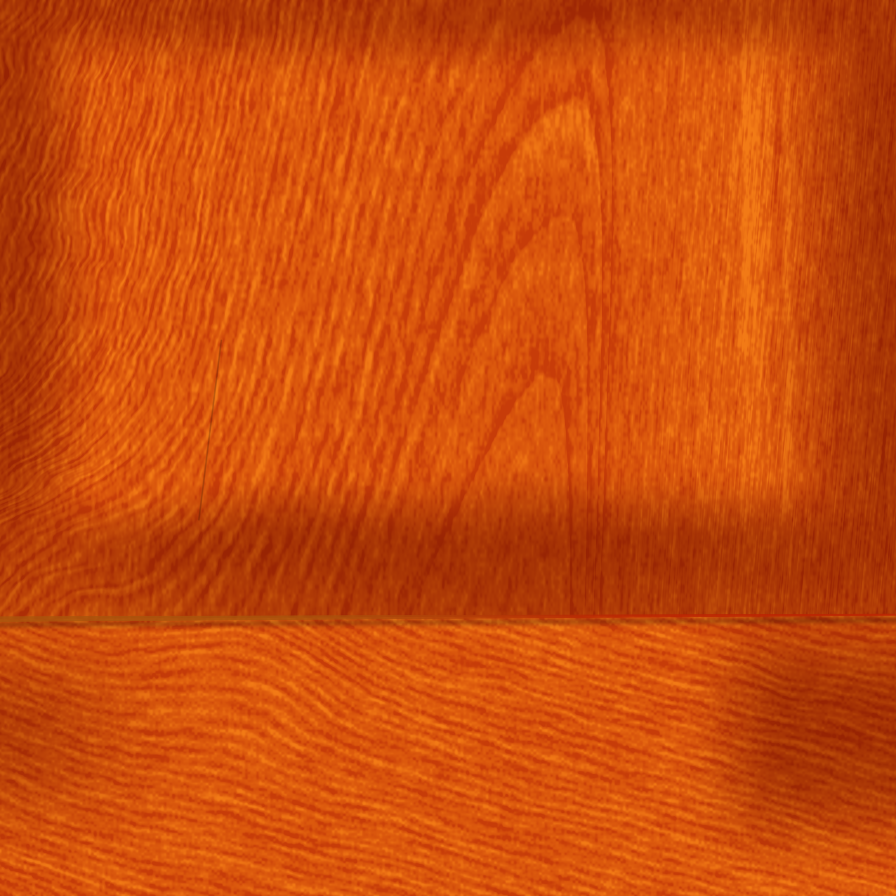
Write a WebGL 2 fragment shader that draws this texture.

```glsl
#version 300 es
precision highp float;
// Two varnished wooden boards: an upright one with arched heartwood grain
// above a seam, and one below with slanting grain. Each grain is fine stripes
// and noise run along a bent distance field; soft box masks shade the edges.
uniform vec2 u_resolution;
out vec4 outColor;

const vec3 RED_GRAIN = vec3(0.78, 0.235, 0.035);
const vec3 ORANGE = vec3(0.855, 0.34, 0.05);
const vec3 GOLD = vec3(0.95, 0.48, 0.085);
const vec3 SHADE_TINT = vec3(0.75, 0.57, 0.34);

float hash(vec2 p) {
  vec3 q = fract(p.xyx * vec3(0.1031, 0.103, 0.0973));
  q += dot(q, q.yzx + 33.33);
  return fract((q.x + q.y) * q.z);
}

// Value noise, centred on zero
float noise(vec2 p) {
  vec2 i = floor(p), f = fract(p);
  f = f * f * (3.0 - 2.0 * f);
  float low = mix(hash(i), hash(i + vec2(1, 0)), f.x);
  float high = mix(hash(i + vec2(0, 1)), hash(i + vec2(1, 1)), f.x);
  return mix(low, high, f.y) - 0.5;
}

float fbm(vec2 p) {
  float sum = 0.0, amp = 1.0;
  for (int i = 0; i < 3; i++) {
    sum += amp * noise(p);
    p = p * 2.03 + 17.0;
    amp *= 0.5;
  }
  return sum;
}

float bump(vec2 p, vec2 centre, vec2 size) {
  vec2 d = (p - centre) / size;
  return exp(-dot(d, d));
}

float segmentDistance(vec2 p, vec2 a, vec2 b) {
  vec2 ab = b - a;
  return length(p - a - ab * clamp(dot(p - a, ab) / dot(ab, ab), 0.0, 1.0));
}

// Evenly spaced lines whose phase drifts along their length
float stripes(float across, float along, float count) {
  float drift = 5.0 * noise(vec2(across * count * 0.16, along * 5.0));
  return sin(6.2832 * across * count + drift + 1.6 * noise(vec2(across * count, along * 38.0)));
}

// Offset from the leaning axis of the arches, sheared toward the left edge
float axisOffset(vec2 p) {
  float left = smoothstep(0.42, 0.0, p.x);
  float shear = left * (0.42 * (p.y - 0.6) + 0.07 * bump(p, vec2(0.0, 0.62), vec2(0.2, 0.22)));
  float knot = 0.1 * bump(p, vec2(0.0, 0.36), vec2(0.14, 0.16));
  float wobble = 0.02 * left * fbm(p * vec2(10.0, 22.0));
  return p.x - shear + knot + wobble - 0.612 - 0.11 * (p.y - 0.57);
}

// Nested arches: tight on the right flank, wide on the left
float archField(vec2 p, float dx) {
  float steepness = dx < 0.0 ? 13.5 : 85.0;
  float narrowing = 0.06 * smoothstep(0.85, 0.5, p.y) * (1.0 - exp(-dx * dx * 330.0));
  return sqrt(steepness * dx * dx + narrowing + p.y + 0.006 * fbm(p * vec2(60.0, 14.0)));
}

float uprightGrain(vec2 p) {
  float dx = axisOffset(p);
  float r = archField(p, dx);
  float heart = exp(-dx * dx * 42.0);
  float rightSide = smoothstep(0.0, 0.1, dx);
  float lines = stripes(r, p.y, 23.0) * (1.0 - 0.75 * heart) * (1.0 - 0.7 * rightSide);
  float tone = 0.47 + 0.2 * lines;
  tone += 0.2 * noise(vec2(r * 40.0, p.y * 4.0)) * (1.0 - 0.6 * heart);
  tone += 0.4 * noise(vec2(r * 85.0, p.y * 26.0)) * (1.0 - 0.6 * heart);
  tone += 0.5 * noise(vec2((p.x - 0.06 * p.y) * 270.0, p.y * 60.0));
  tone += 0.38 * noise(p * vec2(380.0, 200.0));
  // Dark growth rings, crisp inside and fading outward
  for (int i = 0; i < 4; i++) {
    float k = float(i);
    float ring = sqrt(0.585 + 0.195 * k - 0.021 * k * k);
    float d = r - ring;
    tone -= 0.5 * heart * smoothstep(-0.004, 0.003, d) * exp(-max(d, 0.0) * 42.0);
  }
  // Pale vertical streaks on the right
  float pale = bump(p, vec2(0.835, 0.8), vec2(0.055, 0.42));
  tone += pale * (0.25 + 0.6 * noise(vec2(p.x * 90.0, p.y * 1.5)));
  tone += 0.2 * rightSide * noise(vec2(p.x * 150.0, p.y * 2.0));
  tone += 0.25 * bump(p, vec2(0.64, 0.87), vec2(0.07, 0.12));
  return tone;
}

float slantedGrain(vec2 p) {
  float v = p.y + 0.27 * p.x - 0.05 * bump(p, vec2(0.27, 0.29), vec2(0.12, 0.13));
  v += 0.12 * smoothstep(0.35, 0.0, p.x) * p.x + 0.008 * fbm(p * vec2(9.0, 12.0));
  float along = p.x - 0.27 * p.y;
  float tone = 0.47 + 0.2 * stripes(v, along, 82.0);
  tone += 0.3 * noise(vec2(v * 115.0, along * 9.0));
  tone += 0.45 * noise(vec2(v * 230.0, along * 50.0));
  return tone + 0.45 * noise(p * 320.0) + 0.08 * fbm(p * 7.0);
}

float uprightShade(vec2 p) {
  p += 0.025 * vec2(fbm(p * 4.0), fbm(p * 4.0 + 9.0));
  float sides = smoothstep(0.01, 0.13, p.x) * (1.0 - smoothstep(0.84, 0.99, p.x));
  float ends = smoothstep(0.39, 0.475, p.y) * (1.0 - 0.85 * smoothstep(0.91, 0.995, p.y));
  float paleCorner = 0.35 * bump(p, vec2(0.06, 0.38), vec2(0.13, 0.1));
  return 0.95 * (1.0 - sides * ends) - 0.2 * smoothstep(0.38, 0.31, p.y) - paleCorner;
}

float slantedShade(vec2 p) {
  float right = smoothstep(0.75, 0.89, p.x) * smoothstep(0.01, 0.15, p.y);
  right *= 1.0 - 0.6 * smoothstep(0.22, 0.31, p.y);
  return max(0.95 * right, 0.7 * bump(p, vec2(0.0, 0.185), vec2(0.13, 0.1)));
}

void main() {
  vec2 p = gl_FragCoord.xy / u_resolution;
  float aa = 1.0 / u_resolution.y;
  float seam = p.y - mix(0.309, 0.314, p.x);
  float upper = smoothstep(-aa, aa, seam);

  float tone = mix(slantedGrain(p), uprightGrain(p), upper);
  float shade = mix(slantedShade(p), uprightShade(p), upper);
  vec3 wood = mix(RED_GRAIN, ORANGE, smoothstep(0.0, 0.5, tone));
  wood = mix(wood, GOLD, smoothstep(0.42, 1.1, tone));
  wood *= mix(vec3(1.0), SHADE_TINT, clamp(shade, 0.0, 1.0));

  // Hairline crack, then the seam: tan on the left, red on the right
  float crack = segmentDistance(p, vec2(0.222, 0.42), vec2(0.247, 0.62));
  wood *= 1.0 - 0.2 * (1.0 - smoothstep(0.0, 0.0006 + aa, crack));
  wood *= 1.0 - 0.2 * bump(vec2(0.0, seam), vec2(0.0, -0.006), vec2(1.0, 0.004));
  vec3 seamColor = mix(vec3(0.66, 0.33, 0.05), vec3(0.74, 0.14, 0.01), smoothstep(0.3, 0.75, p.x));
  float halfWidth = mix(0.0025, 0.0006, p.x);
  wood = mix(wood, seamColor, 0.8 * (1.0 - smoothstep(halfWidth, halfWidth + aa, abs(seam))));
  outColor = vec4(wood, 1.0);
}
```
